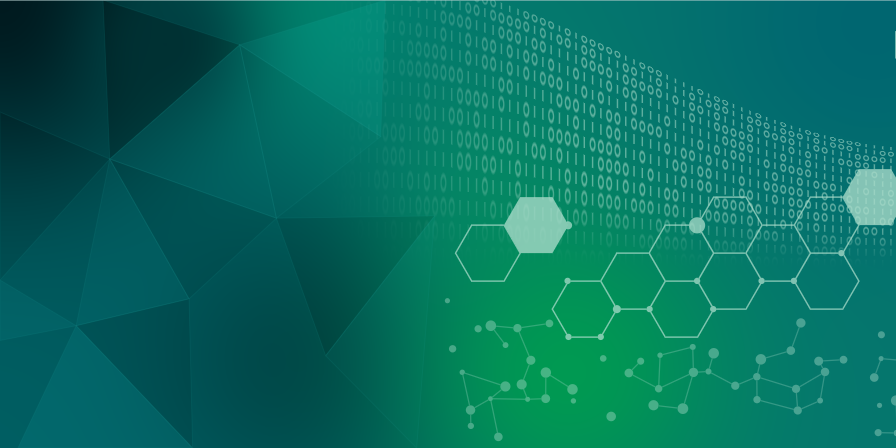
Write a WebGL 2 fragment shader that draws this background.

```glsl
#version 300 es
precision highp float;
uniform vec2 u_resolution;
out vec4 outColor;

const vec3 MINT = vec3(0.66, 0.86, 0.79);

// Mesh corners, then triangles as three corner indices and a shade
const vec2 CORNERS[17] = vec2[](
  vec2(0, 1), vec2(.23, 1), vec2(.535, .9), vec2(.245, .645), vec2(0, .75), vec2(.617, .513),
  vec2(.422, .333), vec2(.17, .273), vec2(0, .375), vec2(.85, .695), vec2(.97, .518),
  vec2(.727, .206), vec2(.04, 0), vec2(.43, 0), vec2(0, .24), vec2(.93, 0), vec2(.86, 1));
const vec4 FACETS[12] = vec4[](
  vec4(1, 2, 3, -.06), vec4(3, 2, 5, .02), vec4(2, 9, 5, .01), vec4(2, 16, 9, .04),
  vec4(3, 5, 6, -.02), vec4(3, 6, 7, .025), vec4(3, 8, 4, -.03), vec4(7, 6, 13, -.03),
  vec4(7, 13, 12, .04), vec4(5, 10, 11, -.035), vec4(11, 10, 15, .01), vec4(7, 8, 14, .03));

// Honeycomb cells: column, half row, fill
const vec3 CELLS[12] = vec3[](
  vec3(0, 0, 0), vec3(1, -1, 1), vec3(2, 2, 0), vec3(3, 1, 0), vec3(4, 0, 0), vec3(4, 2, 0),
  vec3(5, -1, 0), vec3(5, 1, 0), vec3(6, 0, 0), vec3(7, -1, 0), vec3(7, 1, 0), vec3(8, -2, 1));
// Joints on the honeycomb: position and radius
const vec3 JOINTS[12] = vec3[](
  vec3(1.268, .497, .009), vec3(1.556, .497, .018), vec3(1.267, .373, .007), vec3(1.377, .31, .009),
  vec3(1.45, .31, .007), vec3(1.592, .31, .007), vec3(1.556, .373, .007), vec3(1.7, .373, .007),
  vec3(1.772, .373, .007), vec3(1.878, .435, .007), vec3(1.269, .248, .007), vec3(1.341, .248, .007));

float hash(vec2 p) {
  vec3 q = fract(p.xyx * vec3(.1031, .103, .0973));
  q += dot(q, q.yzx + 33.33);
  return fract((q.x + q.y) * q.z);
}

float cover(float d) { return clamp(.5 - d * u_resolution.y, 0., 1.); }

float segment(vec2 p, vec2 a, vec2 b) {
  vec2 ab = b - a;
  return length(p - a - ab * clamp(dot(p - a, ab) / dot(ab, ab), 0., 1.));
}

float side(vec2 p, vec2 a, vec2 b) { return (b.x - a.x) * (p.y - a.y) - (b.y - a.y) * (p.x - a.x); }

float triangle(vec2 p, vec2 a, vec2 b, vec2 c) {
  float edge = min(segment(p, a, b), min(segment(p, b, c), segment(p, c, a)));
  vec3 s = vec3(side(p, a, b), side(p, b, c), side(p, c, a)) * sign(side(c, a, b));
  return min(s.x, min(s.y, s.z)) > 0. ? -edge : edge;
}

float hexagon(vec2 p, float apothem) {
  p = abs(p);
  return max(p.y, dot(p, vec2(.866, .5))) - apothem;
}

void glow(inout vec3 col, vec2 d, float radius, vec3 tint) {
  col = mix(col, tint, exp(-dot(d, d) / (radius * radius)));
}

// Rows of rings and bars flowing along a narrowing wave
float dataWave(vec2 p) {
  float top = mix(1.06, .67, smoothstep(.8, 2.05, p.x));
  float depth = (top - p.y) / (top - .4);
  if (depth < 0. || depth > 1.) return 0.;
  float row = 14. * pow(depth, .8);
  float rowHeight = (top - .4) * pow(max(depth, .01), .2) / 11.2;
  vec2 cell = vec2(floor(p.x / .0185), floor(row));
  vec2 q = (vec2(fract(p.x / .0185), fract(row)) - .5) * vec2(.0185, rowHeight);
  vec2 radii = vec2(.0052, rowHeight * .31);
  float ring = abs(length(q / radii) - 1.) * radii.x - .0015;
  float bar = max(abs(q.x) - .0016, abs(q.y) - radii.y);
  float mark = cover(hash(cell) > .5 ? ring : bar);
  return mark * smoothstep(.72, 1.35, p.x) * smoothstep(1., .6, depth);
}

bool hasAtom(vec2 id) {
  vec2 c = (id + .5) * .06;
  float reach = mix(.17, .1, smoothstep(.95, 1.3, c.x)) + .05 * smoothstep(1.7, 2., c.x);
  return c.x > .93 && abs(c.y - .165) < reach && hash(id + 7.) > .27;
}

vec2 atom(vec2 id) { return (id + .5 + .7 * (vec2(hash(id + 31.), hash(id + 57.)) - .5)) * .06; }

// Scattered atoms linked to their right and upper neighbours
float molecules(vec2 p) {
  float ink = 0.;
  for (int k = 0; k < 9; k++) {
    vec2 id = floor(p / .06) + vec2(k % 3 - 1, k / 3 - 1);
    if (!hasAtom(id)) continue;
    vec2 a = atom(id);
    ink = max(ink, cover(length(p - a) - mix(.005, .012, hash(id + 83.))));
    for (int n = 0; n < 2; n++) {
      vec2 next = id + vec2(1 - n, n);
      if (hasAtom(next) && hash(id + float(n) * 19.) > .35)
        ink = max(ink, .7 * cover(segment(p, a, atom(next)) - .0014));
    }
  }
  return ink;
}

void main() {
  vec2 p = gl_FragCoord.xy / u_resolution.y;

  // Soft colour field
  vec3 col = mix(vec3(0, .37, .385), vec3(.02, .46, .43), smoothstep(.6, 1.3, p.x));
  glow(col, p - vec2(.68, 1.), .36, vec3(0, .54, .45));
  glow(col, p - vec2(.02, 1.), .42, vec3(0, .1, .12));
  glow(col, p - vec2(.37, .9), .18, vec3(0, .25, .26));
  glow(col, p - vec2(.68, .2), .32, vec3(0, .27, .28));
  glow(col, p - vec2(1.1, .62), .28, vec3(.02, .51, .41));
  glow(col, p - vec2(1.27, .17), .36, vec3(0, .6, .32));
  glow(col, p - vec2(1.95, .95), .4, vec3(0, .4, .44));

  // Faceted mesh
  for (int i = 0; i < 12; i++) {
    vec4 f = FACETS[i];
    float d = triangle(p, CORNERS[int(f.x)], CORNERS[int(f.y)], CORNERS[int(f.z)]);
    col += f.w * cover(d) * vec3(.2, 1, 1);
    col = mix(col, vec3(.1, .6, .58), .13 * cover(abs(d) - .001));
  }

  col = mix(col, MINT, .55 * dataWave(p));
  col = mix(col, MINT, .42 * molecules(p));

  // Honeycomb
  float fill = cover(hexagon((p - vec2(2.05, .9)).yx, .052)), line = 0.;
  for (int i = 0; i < 12; i++) {
    vec3 c = CELLS[i];
    float d = hexagon(p - vec2(1.089 + .108 * c.x, .435 - .0625 * c.y), .0625);
    fill = max(fill, c.z * cover(d));
    line = max(line, (1. - c.z) * cover(abs(d) - .0016));
    line = max(line, cover(length(p - JOINTS[i].xy) - JOINTS[i].z));
  }
  col = mix(col, MINT, max(.78 * fill, .75 * line));

  // Pale top border
  col = mix(col, vec3(.7, .8, .8), .6 * cover(.998 - p.y));
  outColor = vec4(clamp(col, 0., 1.), 1);
}
```
